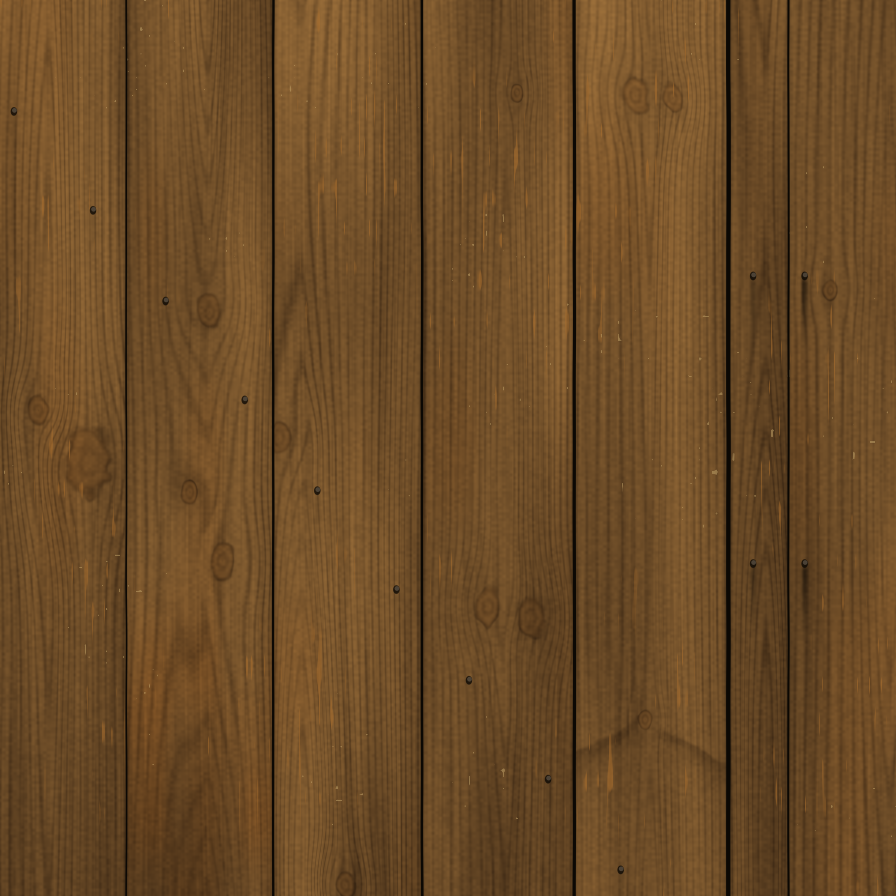
This texture is drawn by a WebGL 2 fragment shader. Its source:

```glsl
#version 300 es
precision highp float;
uniform vec2 u_resolution;
out vec4 outColor;

const int PLANKS = 7;
const float EDGES[8] = float[8](-0.03, 0.141, 0.305, 0.471, 0.641, 0.813, 0.880, 1.05);
const float GAP_HALF[8] = float[8](0.0, 0.0009, 0.0013, 0.0014, 0.0018, 0.0024, 0.0011, 0.0);
const float PLANK_TONE[7] = float[7](-0.01, -0.07, 0.03, 0.0, 0.06, -0.12, 0.0);
const float ARCH[7] = float[7](0.012, 0.035, 0.030, 0.010, 0.008, 0.025, 0.010);
const float HEART[7] = float[7](0.0, 0.01, -0.05, 0.01, 0.0, 0.01, 0.03);

// Knot centre and radius
const int KNOTS = 14;
const vec3 KNOT[14] = vec3[14](
  vec3(0.043, 0.542, 0.011), vec3(0.099, 0.483, 0.026), vec3(0.234, 0.652, 0.014),
  vec3(0.212, 0.451, 0.010), vec3(0.248, 0.374, 0.014), vec3(0.545, 0.323, 0.014),
  vec3(0.592, 0.310, 0.016), vec3(0.709, 0.893, 0.015), vec3(0.751, 0.891, 0.011),
  vec3(0.927, 0.676, 0.009), vec3(0.577, 0.897, 0.007), vec3(0.311, 0.510, 0.013),
  vec3(0.720, 0.197, 0.007), vec3(0.385, 0.012, 0.011));

const vec3 DARK_WOOD = vec3(0.285, 0.193, 0.098);
const vec3 LIGHT_WOOD = vec3(0.565, 0.402, 0.210);
const vec3 ORANGE_WOOD = vec3(0.56, 0.33, 0.12);
const vec3 GAP_COLOR = vec3(0.045, 0.032, 0.015);
const vec3 NAIL_COLOR = vec3(0.34, 0.30, 0.25);

float hash(vec2 p) {
  return fract(sin(dot(p, vec2(127.1, 311.7))) * 43758.55);
}

float noise(vec2 p) {
  vec2 i = floor(p), f = fract(p);
  f = f * f * (3.0 - 2.0 * f);
  return mix(mix(hash(i), hash(i + vec2(1, 0)), f.x),
             mix(hash(i + vec2(0, 1)), hash(i + vec2(1, 1)), f.x), f.y);
}

// Returns sideways grain shift, knot mask, ring shade and surrounding halo
vec4 knotField(vec2 p, float left, float right) {
  vec4 field = vec4(0.0);
  for (int i = 0; i < KNOTS; i++) {
    vec3 k = KNOT[i];
    if (k.x < left || k.x > right) continue;
    vec2 d = (p - k.xy) * vec2(1.0, 0.68);
    d.x += 0.35 * d.y * (hash(k.xy * 50.0) - 0.3);
    float r = length(d) / k.z;
    float rough = r * (0.8 + 0.4 * noise(p * 90.0));
    float mask = 1.0 - smoothstep(0.8, 1.0, rough);
    float rim = exp(-pow((rough - 0.93) * 9.0, 2.0)) * (0.4 + noise(p * 60.0));
    field.x -= 0.8 * d.x * exp(-0.16 * r * r);
    field.y = max(field.y, mask);
    field.z += mask * 0.6 * sin(rough * 13.0) - 2.2 * rim;
    field.w += exp(-0.25 * r * r);
  }
  return field;
}

// Straight edges bending into arches along the plank's heart
float grainCoord(vec2 p, float heart, float arch, float seed) {
  float x = p.x - heart;
  float bend = arch * sin(p.y * 4.0 + seed * 2.3) * exp(-x * x / 0.0012);
  float drift = 0.016 * noise(vec2(p.x * 9.0 + seed, p.y * 2.5));
  return sqrt(x * x + 0.00003) + bend + drift + 0.2 * x;
}

// Narrow dark growth lines, irregular bands and straight fibres
float grainTone(float g, vec2 p, float seed) {
  float phase = g * 740.0 + 14.0 * noise(vec2(g * 26.0, seed));
  float line = pow(0.5 + 0.5 * sin(phase), 3.0) - 0.31;
  float strength = 0.10 + 0.26 * noise(vec2(g * 30.0 + seed, p.y * 3.0));
  float fibre = noise(vec2(p.x * 420.0 + g * 60.0, p.y * 9.0 + seed)) - 0.5;
  float bands = noise(vec2(g * 55.0 + seed, p.y * 1.2)) - 0.5;
  return 0.24 * fibre + 0.25 * bands - strength * line;
}

// Small nail in a dark hole, with a stain running down below it
vec3 addNail(vec3 color, vec2 p, vec2 centre, float stain, float px) {
  vec2 d = p - centre;
  float streak = exp(-pow(d.x / 0.0035, 2.0)) * smoothstep(0.005, -0.01, d.y) * smoothstep(-0.1, 0.0, d.y);
  color *= 1.0 - stain * streak;
  float r = length(d * vec2(1.0, 0.75));
  color = mix(color, GAP_COLOR, 0.8 * (1.0 - smoothstep(0.0036 - px, 0.0036 + px, r)));
  float head = length(d - vec2(0.0006, 0.0012));
  return mix(color, NAIL_COLOR, 0.8 * (1.0 - smoothstep(0.0026 - px, 0.0026 + px, head)));
}

void main() {
  vec2 p = gl_FragCoord.xy / u_resolution;
  float px = 0.6 / u_resolution.y;

  int id = 0;
  for (int i = 1; i < PLANKS; i++) if (p.x > EDGES[i]) id = i;
  float left = EDGES[id], right = EDGES[id + 1];
  float seed = float(id) * 7.3 + 1.0;

  // Wood grain and broad weathering
  vec4 knots = knotField(p, left, right);
  float heart = 0.5 * (left + right) + HEART[id];
  float g = grainCoord(p + vec2(knots.x, 0.0), heart, ARCH[id], seed);
  float tone = 0.52 + PLANK_TONE[id] + 0.22 * (p.y - 0.5);
  tone += grainTone(g, p, seed) * (1.0 - 0.7 * knots.y);
  tone += 0.50 * (noise(vec2(p.x * 13.0 + seed, p.y * 3.0)) - 0.5);
  tone += 0.18 * (noise(p * vec2(240.0, 300.0)) - 0.5);
  tone += 0.12 * knots.z - 0.11 * knots.y - 0.06 * min(knots.w, 1.0);

  // Sloping dark scars under one knot, crisp on the upper side
  vec2 scar = p - vec2(0.720, 0.197);
  float spread = abs(scar.x);
  float depth = -(scar.y + 0.55 * spread + 0.012 * noise(p * 45.0));
  float scarMask = smoothstep(-0.012, -0.006, depth) * exp(-max(depth, 0.0) / (0.004 + 0.2 * spread));
  if (id == 4) tone -= 0.30 * scarMask * smoothstep(0.0, 0.03, spread);

  vec3 color = mix(DARK_WOOD, LIGHT_WOOD, clamp(tone, -0.2, 1.2));

  // Orange stains, pale splinters and tiny chips
  float stain = smoothstep(0.55, 0.95, noise(vec2(p.x * 16.0 + seed, p.y * 4.0)));
  float lowStain = id == 1 ? 0.45 * smoothstep(0.36, 0.20, p.y) : 0.0;
  float amount = 0.15 * stain + 0.15 * knots.y + lowStain * noise(p * vec2(35.0, 11.0));
  color = mix(color, ORANGE_WOOD * (0.62 + 0.5 * tone), amount);
  float splinter = smoothstep(0.86, 0.95, noise(vec2(p.x * 330.0 + g * 30.0, p.y * 22.0 + seed)));
  color = mix(color, vec3(0.66, 0.43, 0.18), 0.6 * splinter * smoothstep(0.45, 0.8, noise(p * vec2(16.0, 8.0))));
  float chip = smoothstep(0.95, 0.98, noise(p * vec2(210.0, 150.0)));
  color = mix(color, vec3(0.72, 0.60, 0.38), 0.6 * chip * step(0.72, noise(p * 11.0)));

  // Diagonal nail row, then two nail pairs on the right
  for (int i = 0; i < 9; i++) {
    float x = 0.0155 + 0.1693 * floor(float(i + 1) * 0.5) - (i % 2 == 1 ? 0.081 : 0.0);
    color = addNail(color, p, vec2(x, 0.885 - 1.25 * (x - 0.008)), 0.08, px);
  }
  for (int i = 0; i < 4; i++) {
    vec2 cell = vec2(i % 2, i / 2);
    color = addNail(color, p, vec2(0.8405, 0.692) + cell * vec2(0.0575, -0.321), 0.3 + 0.25 * cell.x, px);
  }

  // Gaps between planks, with a thin shade at their edges
  for (int i = 1; i < PLANKS; i++) {
    float wobble = 0.0006 * (noise(vec2(p.y * 14.0, float(i) * 5.0)) - 0.5);
    float d = abs(p.x - EDGES[i] + wobble) - GAP_HALF[i];
    color *= 1.0 - 0.2 * exp(-max(d, 0.0) / 0.002);
    color = mix(color, GAP_COLOR, 1.0 - smoothstep(-px, px, d));
  }
  outColor = vec4(color, 1.0);
}
```
